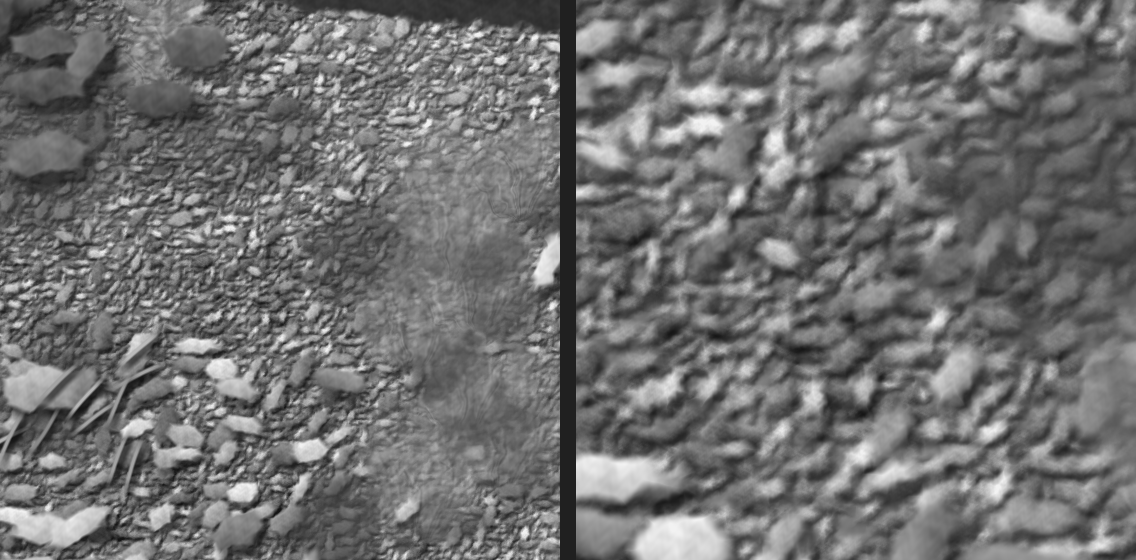
Left, the full canvas; right, a detail of the centre.
A Shadertoy shader for this texture:

```glsl
vec4 hash4(vec2 p) {
    vec4 h = fract(p.xyxy * vec4(0.1031, 0.1030, 0.0973, 0.1099));
    h += dot(h, h.wzxy + 33.33);
    return fract((h.xxyz + h.yzzw) * h.zywx);
}

vec2 turn(vec2 p, float angle) {
    float c = cos(angle), s = sin(angle);
    return vec2(c * p.x + s * p.y, c * p.y - s * p.x);
}

// Soft elliptical mask: zone holds centre.xy and radius.xy
float blob(vec2 p, vec4 zone) {
    return smoothstep(1.0, 0.4, length((p - zone.xy) / zone.zw));
}

// Layered sines, roughly -1 to 1
float ripple(vec2 p) {
    float sum = 0.0, gain = 0.5;
    for (int i = 0; i < 4; i++) {
        p = turn(p, 1.1) * 1.7 + 2.3;
        sum += gain * sin(p.x + 1.4 * sin(p.y)) * cos(p.y * 0.8);
        gain *= 0.75;
    }
    return sum;
}

float stoneDistance(vec2 p, vec2 halfSize, float skew) {
    p.x += skew * p.y;
    vec2 a = abs(p) / halfSize;
    return (max(a.y, 0.85 * a.x + 0.4 * a.y) - 1.0) * halfSize.y;
}

// Cellular stones, painted back to front with shadows below
float layStones(float ground, vec2 uv, float count, float density, float tone, float spread, vec4 zone) {
    vec2 g = uv * count;
    float soft = 0.003 * count + 0.015;
    float bend = 0.08 * ripple(g * 2.0), grain = 0.07 * ripple(g * 4.0);
    for (int j = 1; j >= -1; j--)
    for (int i = -1; i <= 1; i++) {
        vec2 id = floor(g) + vec2(i, j);
        vec4 r = hash4(id + count), s = hash4(id + count * 3.0 + 17.0);
        vec2 centre = id + 0.2 + 0.6 * r.xy;
        if (s.x > density * blob(centre / count, zone)) continue;
        float angle = 0.55 + 1.5 * (r.z - 0.5);
        vec2 halfSize = vec2(0.58, mix(0.22, 0.4, s.y)) * mix(0.6, 1.0, r.w);
        vec2 p = g - centre + bend * vec2(1.0, -0.7);
        vec2 q = turn(p, angle);
        float skew = 1.4 * (s.z - 0.5);
        float body = stoneDistance(q, halfSize, skew);
        float shadow = stoneDistance(turn(p - vec2(0.13, -0.2), angle), halfSize, skew);
        ground *= 1.0 - 0.5 * smoothstep(0.06 + soft, -0.08, shadow);
        float shade = tone + spread * (s.w - 0.5) + grain;
        shade += 0.2 * spread * q.y / halfSize.y;
        ground = mix(ground, shade, smoothstep(soft, -soft, body));
    }
    return ground;
}

// Hazy tuft with ragged blades fanning from a root
float growGrass(float ground, vec2 uv, vec2 root, float size, float tone) {
    vec2 v = uv - root + 0.012 * ripple(uv * 18.0);
    float a = atan(v.x, v.y + 0.6 * size), r = length(v) / size;
    float blades = sin(a * 31.0 + 4.0 * sin(a * 11.0 + r * 3.0)) * sin(a * 17.0 + r * 5.0);
    float mask = blob(uv + 0.04 * ripple(uv * 16.0), vec4(root + vec2(0.0, 0.5 * size), vec2(size)));
    return mix(ground, tone + 0.07 * blades + 0.1 * ripple(uv * 45.0), 0.68 * mask);
}

float shadePatch(float ground, vec2 uv, vec4 zone, float strength) {
    float mask = blob(uv + 0.03 * ripple(uv * 18.0), zone);
    return mix(ground, 0.17 + 0.22 * ground, strength * mask);
}

// Scattered twigs, each with a dark side
float layTwigs(float ground, vec2 uv, vec2 centre, float reach) {
    for (int i = 0; i < 11; i++) {
        vec4 r = hash4(vec2(float(i) + 3.0, 8.0));
        vec2 p = turn(uv - centre - reach * (r.xy - 0.5) * 2.0, 0.4 + 0.9 * r.z);
        p.y += 0.002 * sin(p.x * 40.0 + r.w * 6.0);
        float along = smoothstep(0.065, 0.02, abs(p.x));
        ground *= 1.0 - 0.6 * along * smoothstep(0.014, 0.003, abs(p.y + 0.008));
        ground = mix(ground, 0.4 + 0.3 * r.w, along * smoothstep(0.006, 0.001, abs(p.y)));
    }
    return ground;
}

void mainImage(out vec4 fragColor, in vec2 fragCoord) {
    vec2 uv = fragCoord / iResolution.xy;
    vec4 everywhere = vec4(0.5, 0.5, 4.0, 4.0);
    vec4 rubble = vec4(0.25, 0.14, 0.58, 0.38);
    vec4 ledge = vec4(0.14, 0.86, 0.5, 0.36);

    // Gravel bed
    float shade = 0.44 + 0.09 * ripple(uv * 60.0);
    shade = layStones(shade, uv, 84.0, 0.85, 0.57, 0.46, everywhere);
    shade = layStones(shade, uv, 52.0, 0.6, 0.59, 0.54, everywhere);
    shade = layStones(shade, uv, 30.0, 0.2, 0.57, 0.4, everywhere);
    shade += 0.08 * ripple(uv * 9.0) + 0.05 * ripple(uv * 20.0);
    shade += 0.08 * blob(uv, vec4(0.8, 0.85, 0.4, 0.25));

    // Shaded hollows
    shade = shadePatch(shade, uv, vec4(0.06, 0.80, 0.26, 0.30), 0.85);
    shade = shadePatch(shade, uv, vec4(0.42, 0.76, 0.22, 0.13), 0.6);
    shade = shadePatch(shade, uv, vec4(0.66, 0.55, 0.17, 0.12), 0.75);
    shade = shadePatch(shade, uv, vec4(0.08, 0.28, 0.20, 0.17), 0.65);

    // Grass tufts with dark roots
    for (int i = 0; i < 7; i++) {
        vec4 r = hash4(vec2(float(i), 5.0));
        vec2 root = vec2(0.72 + 0.26 * fract(0.62 * float(i) + 0.2 * r.x), 0.08 + 0.095 * float(i));
        shade = shadePatch(shade, uv, vec4(root + vec2(0.05, -0.02), 0.11, 0.07), 0.75);
        shade = growGrass(shade, uv, root, 0.10 + 0.06 * r.y, 0.47);
    }
    shade = growGrass(shade, uv, vec2(0.31, 0.87), 0.12, 0.53);

    // Ledge boulders, rubble and twigs
    shade = layStones(shade, uv, 8.0, 0.85, 0.35, 0.2, ledge);
    shade = layStones(shade, uv, 19.0, 0.6, 0.59, 0.5, rubble);
    shade = layStones(shade, uv, 10.5, 0.5, 0.64, 0.42, rubble);
    shade = shadePatch(shade, uv, vec4(0.60, 0.06, 0.11, 0.13), 0.85);
    shade = layTwigs(shade, uv, vec2(0.12, 0.27), 0.13);

    // Dark overhang along the top
    float rim = uv.y - 1.03 + 0.09 * uv.x + 0.012 * ripple(uv * 25.0);
    float overhang = smoothstep(-0.008, 0.012, rim) * smoothstep(0.42, 0.56, uv.x);
    shade = mix(shade, 0.16 + 0.04 * ripple(uv * 40.0), overhang);

    // Overall exposure
    shade += 0.045;
    fragColor = vec4(vec3(clamp(shade, 0.08, 0.95)), 1.0);
}
```
